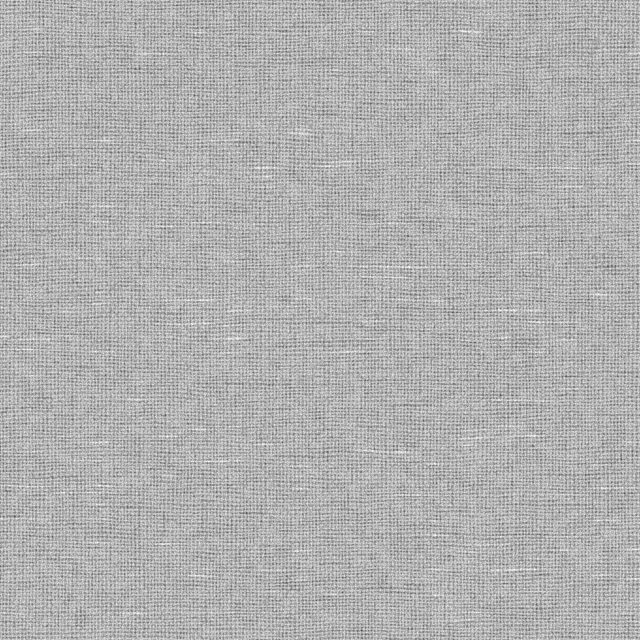
Reproduce this texture procedurally as a WebGL 1 fragment shader.

```glsl
precision highp float;
// Grey linen cloth: a fine, uneven plain weave with pale slubs and fibre grain.
uniform vec2 u_resolution;

#define THREADS 174.0      // threads across the canvas
#define GRAIN_CELLS 340.0  // fibre specks across the canvas
#define BASE_TONE 0.797
#define WEFT_GAP 0.135     // darkness between horizontal threads
#define WARP_GAP 0.115     // darkness between vertical threads
#define PIT_DEPTH 0.11     // extra darkness where gaps cross
#define GRAIN 0.25
#define CROWN 0.02         // over-under relief
#define SLUB_LIGHT 0.15
#define MOTTLE 0.005
#define TAU 6.2831853

float hash(vec2 p) {
  vec3 q = fract(p.xyx * 0.1031);
  q += dot(q, q.yzx + 33.33);
  return fract((q.x + q.y) * q.z);
}

// Smooth random value along one thread.
float alongThread(float t, float id) {
  float cell = floor(t);
  float f = t - cell;
  return mix(hash(vec2(cell, id)), hash(vec2(cell + 1.0, id)), f * f * (3.0 - 2.0 * f));
}

// Cellular noise: distance to the nearest scattered speck.
float cellular(vec2 p) {
  vec2 cell = floor(p);
  float nearest = 2.0;
  for (int y = -1; y <= 1; y++) {
    for (int x = -1; x <= 1; x++) {
      vec2 c = cell + vec2(float(x), float(y));
      vec2 speck = c + vec2(hash(c), hash(c + 71.7));
      nearest = min(nearest, distance(p, speck));
    }
  }
  return nearest;
}

// Layered sines, roughly -1 to 1.
float waves(vec2 p) {
  float sum = 0.0;
  float amplitude = 0.5;
  for (int i = 0; i < 4; i++) {
    sum += amplitude * sin(p.x + 1.7 * sin(p.y)) * cos(p.y + 1.3 * sin(0.7 * p.x));
    p = mat2(1.5, 1.1, -1.1, 1.5) * p + 2.3;
    amplitude *= 0.55;
  }
  return sum;
}

void main() {
  vec2 uv = gl_FragCoord.xy / u_resolution.y;

  // Threads wander; the weft drifts most.
  vec2 p = uv * THREADS;
  p.y += 0.9 * waves(uv * vec2(8.0, 12.0)) + 0.15 * sin(uv.y * 150.0 + 3.0 * sin(uv.x * 8.0));
  p.x += 0.4 * waves(uv * vec2(14.0, 6.0) + 5.0) + 0.2 * sin(uv.x * 130.0);

  // Gaps lie on whole numbers, threads between them.
  vec2 gap = 0.5 + 0.5 * cos(TAU * p);
  vec2 gapId = floor(p + 0.5);
  float weftRough = alongThread(p.x * 0.45, gapId.y + 13.0);
  float warpRough = alongThread(p.y * 0.4, gapId.x + 317.0);
  float weftFurrow = smoothstep(0.74, 0.98, alongThread(p.x * 0.09, gapId.y + 529.0));

  float tone = BASE_TONE;
  tone -= WEFT_GAP * gap.y * (0.2 + 0.8 * weftRough + 0.45 * weftFurrow);
  tone -= WARP_GAP * gap.x * (0.2 + 0.8 * warpRough);
  tone -= PIT_DEPTH * gap.x * gap.y;
  tone += CROWN * sin(0.5 * TAU * p.x) * sin(0.5 * TAU * p.y);

  // Pale slubs: short broken stretches on a few weft threads.
  float row = floor(p.y);
  float slubRow = step(0.68, hash(vec2(row, 811.0)));
  float slub = slubRow * smoothstep(0.74, 0.97, alongThread(p.x * 0.11, row + 907.0));
  float broken = 0.2 + 0.8 * alongThread(p.x * 0.7, row + 433.0);
  tone += SLUB_LIGHT * slub * broken * (1.0 - gap.y);

  // Fibre grain and faint broad mottling.
  tone += GRAIN * (0.43 - cellular(uv * GRAIN_CELLS));
  tone += MOTTLE * waves(uv * 11.0 + 2.0);

  gl_FragColor = vec4(vec3(clamp(tone, 0.0, 1.0)), 1.0);
}
```
